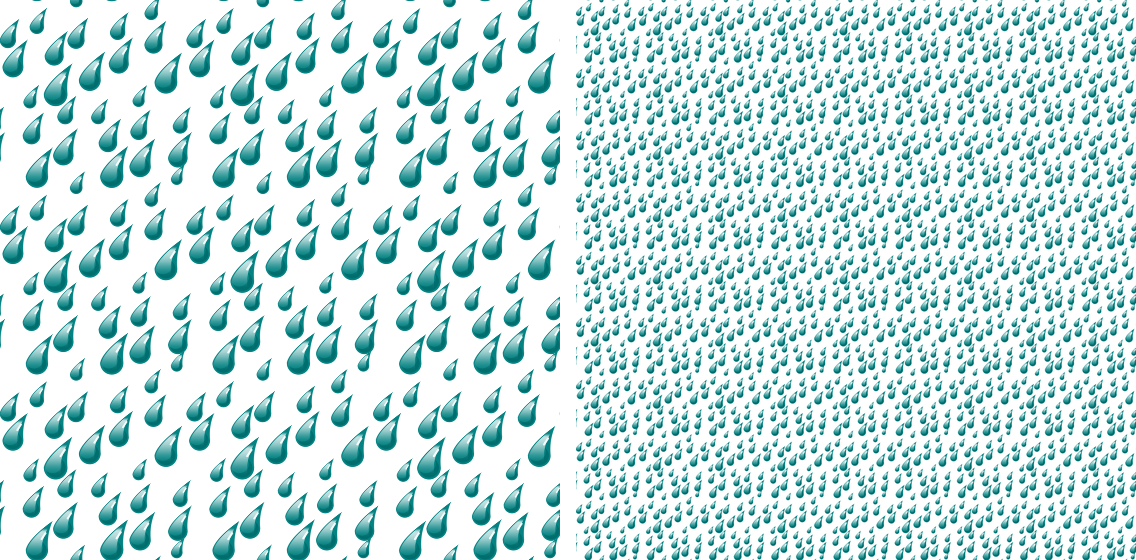
Left, the tile; right, the same tile 3 across and 3 down.
Write a WebGL 1 fragment shader that draws this pattern.

```glsl
precision highp float;
// Glossy teal raindrops scattered on white, leaning right, in a repeating tile.
// Drops sit on a jittered lattice that wraps around the tile; the nearest one
// is found with a teardrop distance and then shaded with gloss and shadow.

uniform vec2 u_resolution;

#define TILES 3.0
#define DROPS 27
#define LATTICE_STEP -5.0
#define JITTER 0.055
#define RADIUS 0.061
#define MIN_SIZE 0.5
#define MAX_SIZE 1.05
#define TIP vec2(1.4, 2.6)
#define RIM 0.09
#define TEAL vec3(0.02, 0.51, 0.51)
#define DEEP_TEAL vec3(0.0, 0.43, 0.43)
#define PAPER vec3(1.0)

vec2 hash2(float n) {
  return fract(sin(vec2(n * 12.9898 + 4.1, n * 78.233 + 1.7)) * 43758.5453);
}

// Centre line (x) and half width (y) of the drop at a height above its bulb.
vec2 profile(float height) {
  float t = clamp(height / TIP.y, 0.0, 1.0);
  return vec2(TIP.x * pow(t, 1.7), (1.0 - t * sqrt(t)) * (1.0 - 0.15 * t));
}

// Approximate signed distance to a drop whose bulb has radius one.
float dropDistance(vec2 p) {
  if (p.y < 0.0) return length(p) - 1.0;
  if (p.y > TIP.y) return length(p - TIP);
  vec2 body = profile(p.y);
  return (abs(p.x - body.x) - body.y) * 0.82;
}

float capsuleDistance(vec2 p, vec2 a, vec2 b, float r) {
  vec2 ab = b - a;
  float t = clamp(dot(p - a, ab) / dot(ab, ab), 0.0, 1.0);
  return length(p - a - ab * t) - r;
}

// Coverage of a shape, softened over one pixel.
float cover(float d, float pixel) {
  return 1.0 - smoothstep(-0.6 * pixel, 0.6 * pixel, d);
}

vec3 shadeDrop(vec2 p, float d, float pixel) {
  float inside = cover(d + RIM, pixel);

  // Dark crescent at the lower right of the bulb.
  float crescent = max(length(p) - 0.84, 0.82 - length(p - vec2(-0.25, 0.36)));
  vec3 color = mix(TEAL, DEEP_TEAL, cover(crescent, pixel));

  // Pale reflection on the left, brighter towards the neck.
  vec2 body = profile(p.y);
  float glossEdge = p.x - body.x - 0.42 * body.y;
  float gloss = 0.76 * smoothstep(-0.7, 1.6, p.y);
  gloss *= 1.0 - smoothstep(1.6, 2.0, p.y);
  color = mix(color, PAPER, gloss * inside * cover(glossEdge, pixel));

  // Small white glint along the neck.
  float glint = capsuleDistance(p, vec2(0.42, 0.98), vec2(0.77, 1.5), 0.09);
  return mix(color, PAPER, 0.92 * inside * cover(glint, pixel));
}

void main() {
  vec2 uv = gl_FragCoord.xy / u_resolution * TILES;
  float nearest = 1.0;
  float nearestScale = RADIUS;
  vec2 nearestLocal = vec2(9.0);

  // Find the closest drop, measuring around the edges of the tile.
  for (int i = 0; i < DROPS; i++) {
    float id = float(i);
    float count = float(DROPS);
    float size = mix(MIN_SIZE, MAX_SIZE, fract((id * 10.0 + 0.5) / count));
    vec2 center = vec2(id, id * LATTICE_STEP) / count;
    center += (hash2(id) * 2.0 - 1.0) * JITTER * (1.5 - size);
    float scale = RADIUS * size;
    vec2 local = (fract(uv - center + 0.5) - 0.5) / scale;
    float d = dropDistance(local) * scale;
    if (d < nearest) {
      nearest = d;
      nearestScale = scale;
      nearestLocal = local;
    }
  }

  float pixel = TILES / (min(u_resolution.x, u_resolution.y) * nearestScale);
  float d = nearest / nearestScale;
  vec3 color = shadeDrop(nearestLocal, d, pixel);
  gl_FragColor = vec4(mix(PAPER, color, cover(d, pixel)), 1.0);
}
```
